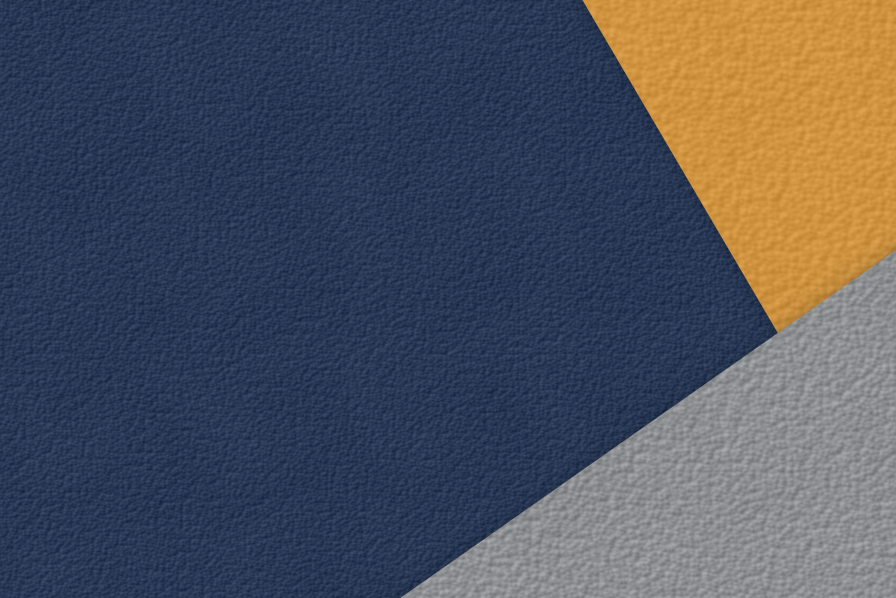
Give the GLSL for this background, as a Shadertoy shader.

```glsl
// Three overlapping sheets of textured paper: navy, ochre and grey.
// Straight sheet edges are signed line distances with soft contact shadows;
// the paper grain is embossed cellular noise over layered-sine mottling.

#define NAVY  vec3(0.156, 0.221, 0.337)
#define OCHRE vec3(0.814, 0.578, 0.250)
#define GREY  vec3(0.550, 0.560, 0.568)
#define NAVY_GRAIN  vec2(165.0, 0.105)  // cells per height, strength
#define OCHRE_GRAIN vec2(95.0, 0.090)
#define GREY_GRAIN  vec2(115.0, 0.150)
#define SHADOW_WIDTH 0.012
#define SHADOW_DEPTH 0.16
#define MOTTLE 0.010

vec2 hash22(vec2 p) {
    vec3 q = fract(p.xyx * vec3(0.1031, 0.1030, 0.0973));
    q += dot(q, q.yzx + 33.33);
    return fract((q.xx + q.yz) * q.zy);
}

// Distance to the nearest scattered cell point
float cellular(vec2 p) {
    vec2 cell = floor(p), local = fract(p);
    float nearest = 4.0;
    for (int y = -1; y <= 1; y++)
    for (int x = -1; x <= 1; x++) {
        vec2 offset = vec2(x, y);
        vec2 delta = offset + hash22(cell + offset) - local;
        nearest = min(nearest, dot(delta, delta));
    }
    return sqrt(nearest);
}

// Slope of the cellular height field towards a light at upper left
float emboss(vec2 p) {
    vec2 light = vec2(-0.18, 0.22);
    return cellular(p + light) - cellular(p - light);
}

// Broad, cloudy variation from warped sines
float mottle(vec2 p) {
    float sum = 0.0, weight = 0.5;
    for (int i = 0; i < 4; i++) {
        p = mat2(0.8, 0.6, -0.6, 0.8) * p + 0.7 * sin(p.yx * 1.3);
        sum += weight * sin(p.x) * sin(p.y);
        p *= 1.9;
        weight *= 0.75;
    }
    return sum;
}

vec3 paper(vec3 tint, vec2 grain, vec2 p) {
    vec2 q = p * grain.x;
    float relief = 0.75 * emboss(q * vec2(0.85, 1.1))
                 + 0.55 * emboss(q * 0.55 + 37.0);
    return tint + grain.y * relief + MOTTLE * mottle(p * 16.0);
}

// Signed distance to a line, positive on the left of a -> b
float lineSide(vec2 p, vec2 a, vec2 b) {
    vec2 dir = normalize(b - a);
    return dot(p - a, vec2(-dir.y, dir.x));
}

// Lay a sheet over the base, shading the base beside its edge
vec3 laySheet(vec3 base, vec3 sheet, float side, float pixel) {
    base *= 1.0 - SHADOW_DEPTH * exp(min(side, 0.0) / SHADOW_WIDTH);
    return mix(base, sheet, smoothstep(-0.7 * pixel, 0.7 * pixel, side));
}

void mainImage(out vec4 fragColor, in vec2 fragCoord) {
    vec2 p = fragCoord / iResolution.xy * vec2(1.5, 1.0);
    float pixel = 1.0 / iResolution.y;

    // Sheet edges
    float ochreSide = lineSide(p, vec2(0.975, 1.0), vec2(1.301, 0.445));
    float greySide = lineSide(p, vec2(1.5, 0.582), vec2(0.670, 0.0));

    // Stack from bottom to top
    vec3 color = paper(NAVY, NAVY_GRAIN, p);
    color = laySheet(color, paper(OCHRE, OCHRE_GRAIN, p + 3.0), ochreSide, pixel);
    color = laySheet(color, paper(GREY, GREY_GRAIN, p + 7.0), greySide, pixel);

    fragColor = vec4(clamp(color, 0.0, 1.0), 1.0);
}
```
